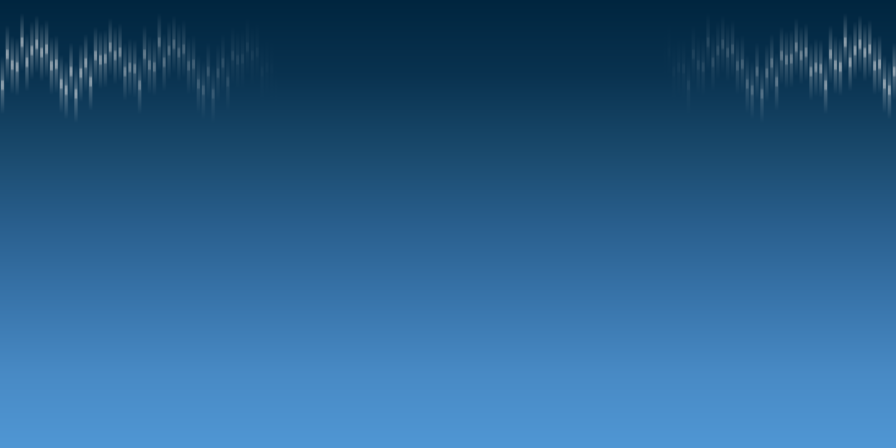
Write a Shadertoy shader that draws this background.

```glsl
// A deep-to-bright blue vertical gradient with a wavy band of thin light bars
// near the top. The bars repeat in a tile, follow layered sines in height and
// dissolve from both side edges towards the centre.

const float TAU = 6.2831853;
const float BAR_PITCH = 4.2 / 768.0;   // bar spacing, in canvas widths
const float BARS_PER_TILE = 28.0;
const vec3 BAR_COLOR = vec3(0.88, 0.89, 0.90);

// Vertical gradient: depth is 0 at the top and 1 at the bottom.
vec3 skyGradient(float depth) {
    vec3 stops[7] = vec3[7](
        vec3(0.000, 0.145, 0.245),
        vec3(0.034, 0.195, 0.310),
        vec3(0.098, 0.285, 0.420),
        vec3(0.160, 0.370, 0.552),
        vec3(0.220, 0.455, 0.667),
        vec3(0.282, 0.540, 0.770),
        vec3(0.312, 0.590, 0.830));
    float t = clamp(depth, 0.0, 1.0) * 6.0;
    int i = min(int(t), 5);
    return mix(stops[i], stops[i + 1], t - float(i));
}

// Depth of a bar's centre: a slow swell plus a fast zigzag.
float barDepth(float index) {
    float a = TAU * index / BARS_PER_TILE;
    float swell = 11.5 * cos(2.0 * a) - 5.5 * cos(a) - 2.5 * sin(a);
    float ripple = 3.0 * cos(4.0 * a - TAU * 5.5 / 7.0);
    float zigzag = 8.0 * cos(11.0 * a) + 5.0 * cos(9.0 * a + 0.835);
    return (55.0 + swell + ripple + zigzag) / 384.0;
}

// Strip that fades across a band of the given softness.
float strip(float dist, float halfWidth, float softness) {
    return clamp((halfWidth - dist) / softness + 0.5, 0.0, 1.0);
}

// Opacity of the bars: a long faded streak with a short bright core.
float barOpacity(vec2 pos, vec2 pixel) {
    float cell = floor(pos.x / BAR_PITCH);
    float dx = abs(pos.x - (cell + 0.5) * BAR_PITCH);
    float dy = abs(pos.y - barDepth(mod(cell, BARS_PER_TILE)));
    float streak = 0.37 * max(1.0 - dy / 0.065, 0.0);
    float core = 0.25 * strip(dy, 0.0105, max(pixel.y, 0.005));
    float streakWidth = strip(dx, 0.35 * BAR_PITCH, max(pixel.x, 0.3 * BAR_PITCH));
    float coreWidth = strip(dx, 0.28 * BAR_PITCH, pixel.x);
    return streak * streakWidth + core * coreWidth;
}

// Fades the bars out between the two sides.
float sideFade(float x) {
    float left = (0.31 - x) / 0.22;
    float right = (x - 0.74) / 0.20;
    return clamp(max(left, right), 0.0, 1.0);
}

void mainImage(out vec4 fragColor, in vec2 fragCoord) {
    vec2 pixel = 1.0 / iResolution.xy;
    vec2 pos = fragCoord * pixel;
    pos.y = 1.0 - pos.y;   // measure depth from the top

    vec3 color = skyGradient(pos.y);
    color = mix(color, BAR_COLOR, barOpacity(pos, pixel) * sideFade(pos.x));
    fragColor = vec4(color, 1.0);
}
```
